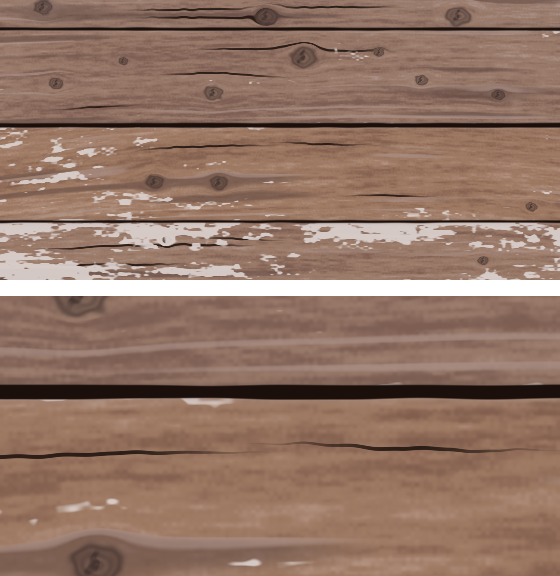
Top: the whole. Bottom: its middle third, enlarged.
Write a WebGL 1 fragment shader that draws this texture.

```glsl
precision highp float;
// Weathered horizontal boards with dark gaps, knots, cracks and flaking pale paint.
// Each board has its own grain: stretched noise in a coordinate that bends around
// hashed knots. Four-part constants hold one value per board, bottom to top.
uniform vec2 u_resolution;

const float WIDTH = 2.0;            // canvas width in canvas heights
const float PITCH = 0.3438;         // distance between gaps
const float FIRST_GAP = 0.2085;
const vec4 GAP_HALF = vec4(0.0042, 0.0078, 0.0050, 0.0);
const vec4 BOARD_TONE = vec4(0.40, 0.52, 0.40, 0.50);
const vec4 BOARD_WARMTH = vec4(0.35, 1.0, 0.15, 0.0);
const vec4 GRAIN_ARCH = vec4(0.004, 0.05, 0.012, 0.004);
const vec4 KNOT_COUNT = vec4(2.0, 3.0, 7.0, 3.0);
const vec4 PAINT_LIMIT = vec4(0.64, 0.78, 0.84, 0.85);
const vec4 PAINT_REACH = vec4(0.05, 0.015, 0.010, 0.010);
const float KNOT_MIN = 0.013;
const float KNOT_MAX = 0.042;
const float CRACK_WIDTH = 0.0016;

const vec3 DARK_WOOD = vec3(0.49, 0.37, 0.33);
const vec3 MID_WOOD = vec3(0.60, 0.48, 0.42);
const vec3 PALE_WOOD = vec3(0.68, 0.58, 0.55);
const vec3 UMBER = vec3(0.36, 0.27, 0.25);
const vec3 GAP_COLOR = vec3(0.10, 0.06, 0.045);
const vec3 PAINT = vec3(0.86, 0.82, 0.81);
const vec3 WARM_TINT = vec3(1.03, 0.99, 0.92);

float hash(vec2 p) {
  vec3 q = fract(vec3(p.xyx) * 0.1031);
  q += dot(q, q.yzx + 33.33);
  return fract((q.x + q.y) * q.z);
}

float noise(vec2 p) {
  vec2 i = floor(p), f = fract(p);
  f = f * f * (3.0 - 2.0 * f);
  return mix(mix(hash(i), hash(i + vec2(1.0, 0.0)), f.x),
             mix(hash(i + vec2(0.0, 1.0)), hash(i + 1.0), f.x), f.y);
}

// Value belonging to one board or gap.
float pick(vec4 values, float index) {
  return dot(values, vec4(equal(vec4(index), vec4(0.0, 1.0, 2.0, 3.0))));
}

// Returns grain displacement, knot coverage and knot darkness.
vec3 knots(vec2 p, float board, vec2 span) {
  vec3 result = vec3(0.0);
  float count = pick(KNOT_COUNT, board);
  for (int i = 0; i < 8; i++) {
    float k = float(i);
    if (k >= count) break;
    vec2 seed = vec2(k * 3.7 + 5.0, board * 11.3 + 2.0);
    float size = hash(seed + 40.0);
    float radius = mix(KNOT_MIN, KNOT_MAX, size * size);
    vec2 center = vec2((k + mix(0.15, 0.85, hash(seed))) / count * WIDTH,
                       mix(span.x, span.y, mix(0.15, 0.85, hash(seed + 20.0))));
    vec2 q = (p - center) * vec2(0.8, 1.0) / radius;
    float d = length(q);
    result.x -= (p.y - center.y) / max(d * d, 1.0);
    d += 0.35 * (noise(q * 1.8 + seed) - 0.5);
    float cover = 1.0 - smoothstep(0.8, 1.25, d);
    float rings = 0.5 + 0.5 * sin(d * 15.0);
    float split = 1.0 - smoothstep(0.05, 0.22, abs(q.x - 0.4 * q.y + 0.3 * noise(q * 3.0)));
    float rim = smoothstep(0.5, 0.9, d);
    result.y = max(result.y, cover);
    result.z = max(result.z, cover * (0.3 + 0.22 * rings + 0.2 * rim + 0.4 * split * (1.0 - rim)));
  }
  return result;
}

// Tapered dark splits that follow the grain.
float cracks(float x, float v, float board, vec2 span, float px) {
  float total = 0.0;
  for (int i = 0; i < 3; i++) {
    vec2 seed = vec2(float(i) * 5.1 + 9.0, board * 7.7 + 3.0);
    float start = hash(seed) * 1.5;
    float finish = start + mix(0.3, 0.9, hash(seed + 10.0));
    float taper = smoothstep(start, start + 0.2, x) * (1.0 - smoothstep(finish - 0.2, finish, x));
    float y = mix(span.x, span.y, mix(0.2, 0.8, hash(seed + 30.0)));
    y += 0.014 * (noise(vec2(x * 5.0, seed.x)) - 0.5) + 0.004 * noise(vec2(x * 35.0, seed.y));
    float w = CRACK_WIDTH * taper;
    total = max(total, taper * (1.0 - smoothstep(w, w + px, abs(v - y))));
  }
  return total;
}

void main() {
  float px = 1.0 / u_resolution.y;
  vec2 p = gl_FragCoord.xy * px;
  float row = (p.y - FIRST_GAP) / PITCH;
  float board = floor(row) + 1.0, gap = floor(row + 0.5);
  vec2 span = clamp(FIRST_GAP + PITCH * vec2(board - 1.0, board), 0.0, 1.0);
  float above = p.y - FIRST_GAP - gap * PITCH;
  float edge = abs(above) - pick(GAP_HALF, gap) + 0.0025 * (noise(vec2(p.x * 12.0, board * 9.0)) - 0.5);

  // Grain coordinate, bent by the arch of the board and by its knots
  vec3 knot = knots(p, board, span);
  float v = p.y + knot.x + pick(GRAIN_ARCH, board) * (p.x - 1.2) * (p.x - 1.2);
  v += 0.022 * (noise(vec2(p.x * 1.6 + board * 8.0, p.y * 6.0)) - 0.5);
  vec2 g = vec2(p.x + board * 13.0, v + board * 3.0);

  // Wood: broad bands, growth rings and fine fibres
  float band = noise(g * vec2(0.9, 17.0));
  float rings = sin(6.2832 * (g.y * 30.0 + 2.0 * noise(g * vec2(0.8, 6.0))));
  float tone = pick(BOARD_TONE, board) + 0.34 * (band - 0.5) + 0.07 * rings;
  tone += 0.36 * (noise(g * vec2(6.0, 105.0)) - 0.5) + 0.34 * (noise(g * vec2(32.0, 170.0)) - 0.5);
  tone += 0.16 * (noise(p * 190.0) - 0.5);
  vec3 color = mix(DARK_WOOD, MID_WOOD, smoothstep(0.0, 0.55, tone));
  color = mix(color, PALE_WOOD, smoothstep(0.5, 1.0, tone));
  color *= mix(vec3(1.0), WARM_TINT, pick(BOARD_WARMTH, board));
  color = mix(color, UMBER, 0.5 * smoothstep(0.74, 0.92, noise(g * vec2(1.3, 32.0) + 70.0)));
  color = mix(color, PALE_WOOD, 0.6 * smoothstep(0.8, 0.95, noise(g * vec2(1.8, 65.0) + 30.0)));
  color = mix(color, UMBER * 0.7, knot.z);
  color = mix(color, GAP_COLOR, 0.85 * (1.0 - knot.y) * cracks(p.x, v, board, span, px));

  // Flaking paint, thicker at board edges and toward the left
  float flakes = 0.45 * noise(g * vec2(4.0, 24.0) + 11.0) + 0.35 * noise(g * vec2(20.0, 75.0))
               + 0.2 * noise(g * vec2(65.0, 150.0));
  flakes += 0.16 * exp(-max(edge, 0.0) / pick(PAINT_REACH, board)) - 0.15 * knot.y;
  flakes += 0.09 * (1.0 - smoothstep(0.0, 1.2, p.x)) * step(board, 1.5);
  float limit = pick(PAINT_LIMIT, board);
  color = mix(color, PAINT, 0.92 * smoothstep(limit - 0.04, limit + 0.05, flakes));

  // Lit upper edges, shaded lower edges and dark gaps
  float lip = exp(-max(edge, 0.0) / 0.004);
  color = mix(color, above < 0.0 ? PALE_WOOD : UMBER, 0.45 * lip);
  color = mix(GAP_COLOR, color, smoothstep(-px, px, edge));
  gl_FragColor = vec4(color, 1.0);
}
```
